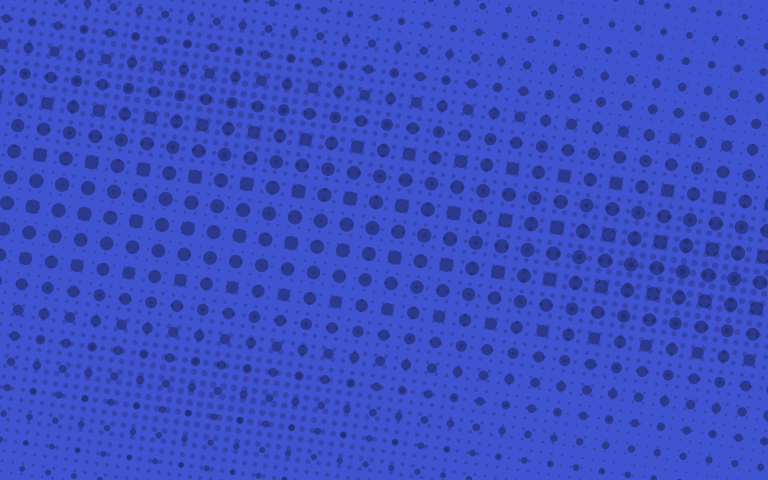
This background is drawn by a WebGL 1 fragment shader. Its source:

```glsl
precision highp float;
// Two tilted halftone dot screens, coarse and fine, in dark ink on flat blue.

uniform vec2 u_resolution;

// All lengths are fractions of the canvas height.
const vec3 PAPER = vec3(0.25, 0.33, 0.82);
const vec3 INK = vec3(0.05, 0.06, 0.18);
const float COARSE_OPACITY = 0.39;
const float FINE_OPACITY = 0.22;

const float TILT = 0.1396;                    // radians, clockwise
const vec2 SCREEN_ORIGIN = vec2(0.1296, 0.6156);
const float COARSE_PITCH = 0.05439;
const float FINE_PITCH = 0.4 * COARSE_PITCH;  // five fine cells per two coarse

const vec2 COARSE_RADIUS = vec2(0.0062, 0.015);   // smallest, largest
const vec2 FINE_RADIUS = vec2(0.0018, 0.0069);
const float BAND_HEIGHT = 0.615;
const float BAND_SLOPE = -0.1;
const float BAND_REACH = 0.583;

const float PI = 3.14159265;

// Rotates canvas offsets into screen axes; the reverse order undoes it.
mat2 tiltMatrix() {
    float c = cos(TILT), s = sin(TILT);
    return mat2(c, s, -s, c);
}

// Soft elliptical patch aligned with the screens.
float glow(vec2 p, vec2 center, vec2 size) {
    vec2 q = tiltMatrix() * (p - center) / size;
    return exp(-dot(q, q));
}

// Coarse dots swell along one broad, nearly level band.
float coarseRadius(vec2 p) {
    float offset = p.y - BAND_HEIGHT - BAND_SLOPE * p.x;
    float swell = 0.5 + 0.5 * cos(PI * clamp(offset / BAND_REACH, -1.0, 1.0));
    return mix(COARSE_RADIUS.x, COARSE_RADIUS.y, swell);
}

// Fine dots swell in three staggered patches.
float fineRadius(vec2 p) {
    float swell = glow(p, vec2(0.417, 0.823), vec2(0.62, 0.20))
                + glow(p, vec2(1.458, 0.406), vec2(0.48, 0.21))
                + glow(p, vec2(0.438, 0.167), vec2(0.54, 0.20));
    return mix(FINE_RADIUS.x, FINE_RADIUS.y, min(swell, 1.0));
}

// Center of the nearest dot, in canvas units.
vec2 dotCenter(vec2 p, float pitch) {
    vec2 cell = floor(tiltMatrix() * (p - SCREEN_ORIGIN) / pitch + 0.5);
    return SCREEN_ORIGIN + (cell * pitch) * tiltMatrix();
}

// Antialiased disc coverage.
float disc(vec2 p, vec2 center, float radius) {
    return clamp((radius - distance(p, center)) * u_resolution.y + 0.5, 0.0, 1.0);
}

void main() {
    vec2 p = gl_FragCoord.xy / u_resolution.y;

    // Each radius is sampled at the dot center so that dots stay round.
    vec2 coarseCenter = dotCenter(p, COARSE_PITCH);
    vec2 fineCenter = dotCenter(p, FINE_PITCH);
    float coarse = disc(p, coarseCenter, coarseRadius(coarseCenter));
    float fine = disc(p, fineCenter, fineRadius(fineCenter));

    // Overlapping inks darken.
    vec3 color = mix(PAPER, INK, COARSE_OPACITY * coarse);
    color = mix(color, INK, FINE_OPACITY * fine);
    gl_FragColor = vec4(color, 1.0);
}
```
